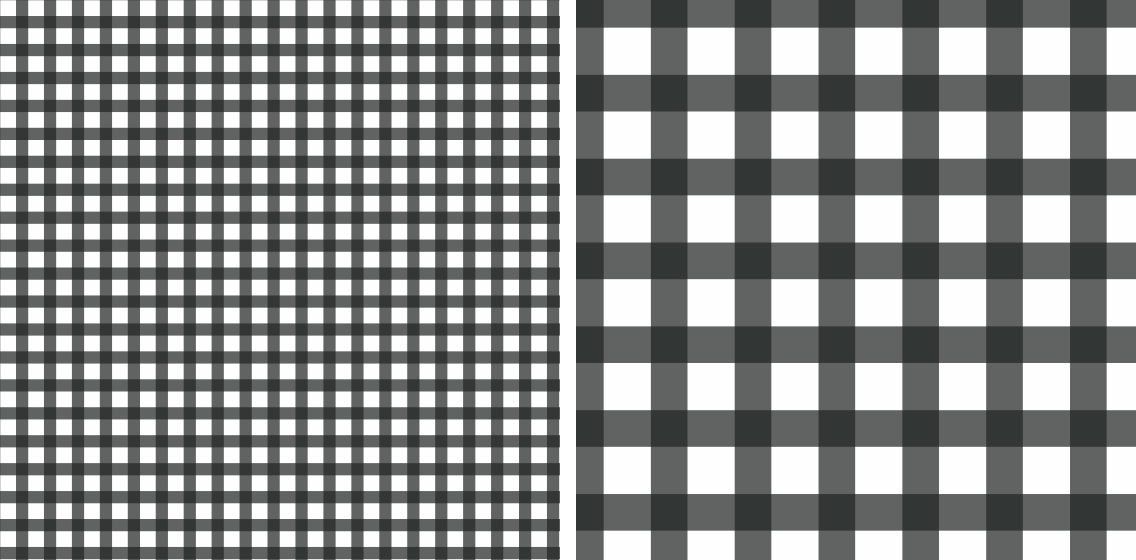
Left: the whole. Right: its middle third, enlarged.
Reproduce this pattern procedurally as a Shadertoy shader.

```glsl
// Gingham check: evenly spaced translucent grey bars run both ways over white.
// Each set of bars is a repeated 1D distance; the two coverages are blended
// so that plain cloth, single bars and darker crossings get their own colour.

const float PERIOD = 0.0499;      // bar spacing, about 20 repeats per side
const float BAR_WIDTH = 0.0218;   // bar thickness
const float FIRST_BAR = 0.0395;   // centre of the first bar from left and top

const vec3 CLOTH = vec3(0.995);
const vec3 BAR = vec3(0.382, 0.386, 0.383);
const vec3 CROSSING = vec3(0.198, 0.214, 0.208);

// Signed distance to the nearest of a row of bars, negative inside
float barDistance(float position, float firstCentre, float period, float width) {
    float cell = fract((position - firstCentre) / period + 0.5) - 0.5;
    return abs(cell) * period - 0.5 * width;
}

// Share of a pixel that lies inside the shape
float coverage(float dist, float pixel) {
    return clamp(0.5 - dist / pixel, 0.0, 1.0);
}

// Blend of cloth, single bar and crossing from the two bar coverages
vec3 gingham(float across, float down) {
    vec3 betweenRows = mix(CLOTH, BAR, down);
    vec3 insideRow = mix(BAR, CROSSING, down);
    return mix(betweenRows, insideRow, across);
}

void mainImage(out vec4 fragColor, in vec2 fragCoord) {
    float pixel = 1.0 / iResolution.y;
    vec2 uv = fragCoord * pixel;

    // Columns are measured from the left, rows from the top
    float column = barDistance(uv.x, FIRST_BAR, PERIOD, BAR_WIDTH);
    float row = barDistance(1.0 - uv.y, FIRST_BAR, PERIOD, BAR_WIDTH);

    vec3 colour = gingham(coverage(row, pixel), coverage(column, pixel));
    fragColor = vec4(colour, 1.0);
}
```
